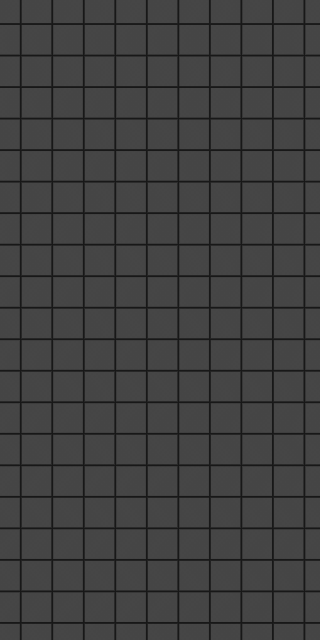
This pattern is drawn by a WebGL 1 fragment shader. Its source:

```glsl
precision highp float;
// Dark grey square grid with thin near-black lines and a very faint woven grain.

uniform vec2 u_resolution;

// All lengths are fractions of the canvas width.
const float CELL_SIZE = 0.0985;
const float LINE_WIDTH = 0.0058;
const vec2 GRID_ORIGIN = vec2(0.0648, 0.0534);
const float GRAIN_STRENGTH = 0.003;
const vec3 FILL_COLOR = vec3(0.272);
const vec3 LINE_COLOR = vec3(0.095);

// Distance on each axis to the nearest grid line.
vec2 gridDistance(vec2 point, vec2 origin, float cellSize) {
    vec2 phase = fract((point - origin) / cellSize + 0.5) - 0.5;
    return abs(phase) * cellSize;
}

// Share of a pixel covered by a line, on each axis.
vec2 lineCoverage(vec2 dist, float width, float pixel) {
    return clamp((0.5 * width - dist) / pixel + 0.5, 0.0, 1.0);
}

// Layered sines form a soft weave in the range -1 to 1.
float weave(vec2 point) {
    float fine = sin(point.x * 410.0) * sin(point.y * 410.0);
    float broad = sin(point.x * 67.0 + 2.0 * sin(point.y * 31.0));
    return 0.7 * fine + 0.3 * broad;
}

void main() {
    float pixel = 1.0 / u_resolution.x;
    vec2 point = gl_FragCoord.xy * pixel;

    vec2 dist = gridDistance(point, GRID_ORIGIN, CELL_SIZE);
    vec2 coverage = lineCoverage(dist, LINE_WIDTH, pixel);
    float lines = max(coverage.x, coverage.y);

    vec3 fill = FILL_COLOR + GRAIN_STRENGTH * weave(point);
    gl_FragColor = vec4(mix(fill, LINE_COLOR, lines), 1.0);
}
```
